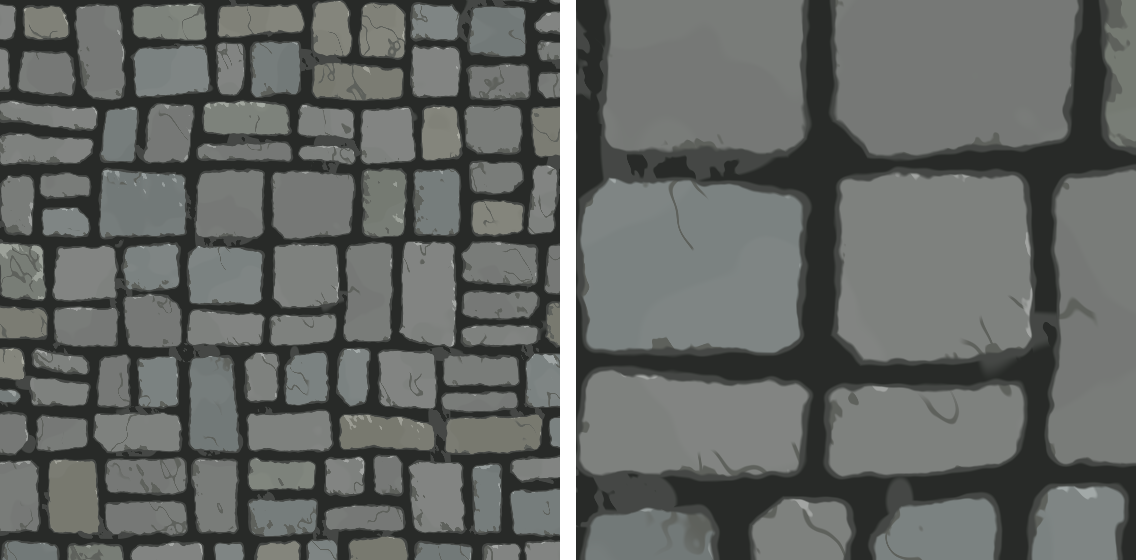
Left, the full canvas; right, a detail of the centre.
This texture is drawn by a WebGL 1 fragment shader. Its source:

```glsl
precision highp float;
// Irregular grey stone wall: roughly squared blocks with dark joints and chipped edges.
uniform vec2 u_resolution;

float hash(vec2 p) {
  return fract(sin(dot(p, vec2(127.1, 311.7))) * 43758.5453);
}

vec4 hash4(vec2 p) {
  return vec4(hash(p), hash(p + 1.7), hash(p + 3.1), hash(p + 5.3));
}

float noise(vec2 p) {
  vec2 i = floor(p), f = fract(p);
  f = f * f * (3.0 - 2.0 * f);
  return mix(mix(hash(i), hash(i + vec2(1, 0)), f.x),
             mix(hash(i + vec2(0, 1)), hash(i + vec2(1, 1)), f.x), f.y);
}

float fbm(vec2 p) {
  return 0.55 * noise(p) + 0.3 * noise(p * 2.1 + 7.3) + 0.15 * noise(p * 4.3 + 2.9);
}

// Height of the joint below course i
float courseLine(float i) {
  return (i + 0.5 * hash(vec2(i, 4.7)) - 0.25) / 5.0;
}

// Finds the block around p by splitting its course at random
void findBlock(vec2 p, out vec2 lo, out vec2 hi) {
  float course = floor(p.y * 5.0);
  if (p.y < courseLine(course)) course -= 1.0;
  else if (p.y >= courseLine(course + 1.0)) course += 1.0;
  lo = vec2(-0.1 - 0.1 * hash(vec2(course, 9.1)), courseLine(course));
  hi = vec2(1.1, courseLine(course + 1.0));
  for (int i = 0; i < 8; i++) {
    vec2 size = hi - lo;
    vec4 r = hash4(lo * 3.1 + hi * 5.7);
    bool across = size.x > size.y * mix(0.9, 1.8, r.x);
    float side = across ? size.x : size.y;
    if (size.x * size.y < mix(0.010, 0.025, r.y) || side < 0.095) break;
    float cut = mix(0.36, 0.64, r.z);
    if (across) {
      float x = mix(lo.x, hi.x, cut);
      if (p.x < x) hi.x = x; else lo.x = x;
    } else {
      float y = mix(lo.y, hi.y, cut);
      if (p.y < y) hi.y = y; else lo.y = y;
    }
  }
}

void main() {
  vec2 uv = gl_FragCoord.xy / u_resolution;
  vec2 p = uv + 0.016 * (vec2(noise(uv * 6.0), noise(uv * 6.0 + 31.0)) - 0.5);
  vec2 lo, hi;
  findBlock(p, lo, hi);
  vec2 id = lo * 7.3 + hi * 2.9;
  vec4 r = hash4(id), s = hash4(id + 11.0), t = hash4(id + 23.0);

  // Signed distance to a skewed block; edges are right, left, top, bottom
  vec2 q = p - 0.5 * (lo + hi), halfSize = 0.5 * (hi - lo);
  vec4 cell = vec4(q.x, -q.x, q.y, -q.y) - halfSize.xxyy;
  vec4 edge = cell + mix(vec4(0.004), vec4(0.011), r) + (s - 0.5) * 0.13 * q.yyxx;
  edge = max(edge, cell + 0.0045);
  vec2 v = vec2(max(edge.x, edge.y), max(edge.z, edge.w)) + 0.011;
  float d = length(max(v, 0.0)) + min(max(v.x, v.y), 0.0) - 0.011;
  vec2 corner = sign(t.xy - 0.5);
  d = max(d, dot(q * corner, vec2(0.7)) - dot(halfSize, vec2(0.7)) + 0.012 + 0.02 * t.z * t.z);
  d += 0.005 * (noise(uv * 42.0) - 0.5) + 0.003 * (noise(uv * 120.0) - 0.5);

  // Slanted grain that roughens every mark
  vec2 slant = vec2(uv.x + 0.5 * uv.y, uv.y - 0.5 * uv.x);
  float grain = fbm(slant * vec2(75.0, 38.0));
  float chips = fbm(slant.yx * vec2(45.0, 70.0) + 17.0);

  // Flat face colour, with a cool or warm cast on some blocks
  vec3 face = mix(vec3(0.468, 0.478, 0.468), vec3(0.502, 0.512, 0.502), step(0.58, t.w));
  face += vec3(-0.012, 0.004, 0.010) * step(0.72, r.x);
  face += vec3(0.008, 0.002, -0.024) * step(0.82, r.y);
  face += 0.014 * (smoothstep(0.49, 0.52, fbm(uv * 9.0 + 40.0)) - 0.5);

  // Shaded chips creep in from the left and bottom, with a few cracks
  float shadeDepth = max(0.0, -max(edge.y, edge.w));
  float shade = smoothstep(0.0, 0.05, chips - 0.47 - 0.12 * s.x - shadeDepth * mix(9.0, 30.0, s.y));
  float crackLine = abs(fbm(slant * vec2(22.0, 13.0) + 5.0) - 0.5);
  float crack = 1.0 - smoothstep(0.008, 0.022, crackLine);
  crack *= smoothstep(0.66, 0.70, noise(uv * 13.0 + 60.0));
  vec3 col = mix(face, vec3(0.37, 0.38, 0.36), max(shade, crack));

  // Pale wear on the right and top, spreading over some blocks
  float lightDepth = max(0.0, -max(edge.x, edge.z));
  float spread = mix(45.0, 4.0, pow(s.z, 4.0));
  float wear = smoothstep(0.0, 0.06, grain - 0.47 - 0.16 * s.w - lightDepth * spread);
  col = mix(col, face + 0.14, wear * (1.0 - 0.6 * shade));

  // Dim rim, then the joint with scattered rubble
  float rim = 0.0015 + 0.006 * max(0.0, chips - 0.35);
  col = mix(col, vec3(0.27, 0.28, 0.27), smoothstep(-0.001, 0.001, d + rim));
  vec3 joint = vec3(0.155, 0.165, 0.155);
  float rubble = smoothstep(0.77, 0.80, noise(uv * 19.0 + 80.0));
  joint = mix(joint, vec3(0.27, 0.28, 0.27), rubble * smoothstep(0.42, 0.46, grain));
  col = mix(col, joint, smoothstep(-0.001, 0.001, d - 0.0005));
  gl_FragColor = vec4(col, 1.0);
}
```
